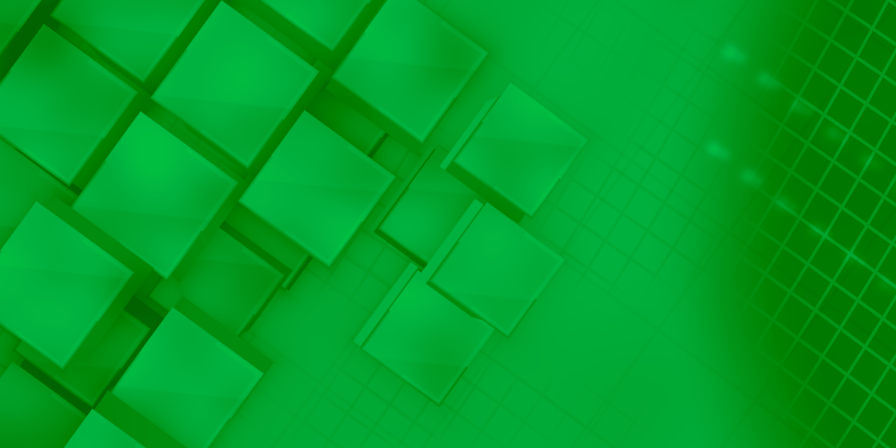
A WebGL 1 fragment shader for this background:

```glsl
precision highp float;
uniform vec2 u_resolution;

vec2 gradientAt(vec2 cell) {
  float h = fract(sin(dot(cell, vec2(127.1, 311.7))) * 4375.85);
  return vec2(cos(6.2832 * h), sin(6.2832 * h));
}

float gradientNoise(vec2 p) {
  vec2 i = floor(p), f = fract(p);
  vec2 w = f * f * (3.0 - 2.0 * f);
  float low = mix(dot(gradientAt(i), f),
                  dot(gradientAt(i + vec2(1, 0)), f - vec2(1, 0)), w.x);
  float high = mix(dot(gradientAt(i + vec2(0, 1)), f - vec2(0, 1)),
                   dot(gradientAt(i + 1.0), f - 1.0), w.x);
  return mix(low, high, w.y);
}

float boxDistance(vec2 p, float size) {
  vec2 d = abs(p) - size;
  return length(max(d, 0.0)) + min(max(d.x, d.y), 0.0);
}

float glow(vec2 p, vec2 center, float radius) {
  vec2 d = (p - center) / radius;
  return exp(-dot(d, d));
}

vec2 rotate(vec2 p, float angle) {
  float c = cos(angle), s = sin(angle);
  return vec2(c * p.x + s * p.y, c * p.y - s * p.x);
}

// Coverage of square grid lines of the given pitch and half width
float gridLines(vec2 p, float pitch, float width, float pixel) {
  vec2 d = (0.5 - abs(fract(p / pitch) - 0.5)) * pitch;
  return 1.0 - smoothstep(width - pixel, width + pixel, min(d.x, d.y));
}

// Four raised blocks along one column, their sides leaning to a vanishing point
float blockColumn(float tone, vec2 p, float column, vec4 rows, vec4 shifts,
                  float size, float base, float pixel) {
  for (int i = 0; i < 4; i++) {
    vec2 center = vec2(column + shifts[i], rows[i]);
    vec2 local = p - center;
    vec2 depth = 0.07 * (vec2(0.885, -0.03) - center);
    float along = clamp(dot(local, depth) / (dot(depth, depth) + 0.00001), 0.0, 1.0);
    float face = boxDistance(local, size);
    float solid = min(face, boxDistance(local - depth * along, size));

    // Contact shadow, then the side walls
    tone -= 0.07 * exp(-max(solid, 0.0) * 35.0) * (1.0 - 0.45 * smoothstep(0.9, 1.1, column + shifts[i]));
    float wall = base - 0.15 + 0.15 * smoothstep(0.0, 0.006, -local.x - size);
    tone = mix(wall, tone, smoothstep(-pixel, pixel, solid));

    // Face with a soft sheen, an angular reflection and a lit rim
    float sheen = 0.11 * gradientNoise(local * 6.0 + center * 9.0);
    float crease = dot(local, vec2(0.5, 0.86)) + 0.06 * sin(center.x * 19.0);
    float reflection = 0.022 * smoothstep(-0.004, 0.004, crease) * smoothstep(0.13, 0.0, crease);
    float rim = 0.03 * smoothstep(0.008, 0.0, abs(face + 0.008)) * step(0.0, local.x);
    float edge = 0.09 * smoothstep(-0.008, 0.0, face) * step(0.0, local.y);
    float surface = base + sheen - reflection + rim - edge - 0.12 * local.x;
    tone = mix(surface, tone, smoothstep(-pixel, pixel, face));
  }
  return tone;
}

void main() {
  float pixel = 1.0 / u_resolution.y;
  vec2 uv = gl_FragCoord.xy / u_resolution;
  vec2 p = vec2(2.0 * uv.x, 1.0 - uv.y);
  vec2 q = rotate(p, 0.63);

  // Backdrop falling into darkness on the right
  float haze = gradientNoise(p * 4.0);
  float bend = p.x - 0.4 * (p.y - 0.5) * (p.y - 0.5) + 0.05 * haze;
  float dark = smoothstep(1.45, 1.8, bend);
  float tone = 0.665 + 0.025 * glow(p, vec2(1.3, 0.3), 0.4) + 0.02 * haze - 0.19 * dark;

  // Bright mesh over the dark side, fainter lines toward the middle
  vec2 meshPoint = rotate(p, 0.54 + 0.05 * p.y);
  float mesh = gridLines(meshPoint, 0.068, 0.0035, pixel);
  tone += 0.12 * mesh * smoothstep(1.62, 1.88, bend);
  float patches = smoothstep(-0.1, 0.3, gradientNoise(p * 3.0 + 4.0));
  tone -= 0.025 * mesh * patches * (1.0 - smoothstep(1.5, 1.65, bend));
  tone -= 0.012 * gridLines(q, 0.27, 0.004, pixel);

  // Two diagonal strings of blurred lights
  for (int j = 0; j < 2; j++) {
    for (int i = 0; i < 6; i++) {
      vec2 start = mix(vec2(1.63, 0.117), vec2(1.594, 0.333), float(j));
      vec2 light = start + float(i) * vec2(0.076, 0.06);
      float pair = glow(p, light, 0.017) + 0.6 * glow(p, light + vec2(0.024, 0.012), 0.014);
      tone += (0.11 - 0.008 * float(i)) * pair;
    }
  }

  // Low blocks, then the raised ones
  tone = blockColumn(tone, q, 0.297, vec4(0.034, 0.365, -0.2, 0.75),
                     vec4(-0.337, 0.0, 0.8, 0.315), 0.115, 0.65, pixel);
  tone = blockColumn(tone, q, 0.76, vec4(-0.253, 0.039, 0.232, 0.505),
                     vec4(0.0, 0.026, 0.005, -0.166), 0.11, 0.635, pixel);
  tone = blockColumn(tone, q, 0.24, vec4(-0.46, -0.167, 0.115, 0.75),
                     vec4(0.0), 0.13, 0.69, pixel);
  tone = blockColumn(tone, q, 0.535, vec4(-0.477, -0.156, 0.151, 0.45),
                     vec4(0.0, 0.0, 0.0, -0.07), 0.135, 0.7, pixel);
  tone = blockColumn(tone, q, 0.825, vec4(-0.422, -0.076, 0.453, 0.742),
                     vec4(0.0, -0.005, 0.016, 0.005), 0.126, 0.7, pixel);
  tone = blockColumn(tone, q, 1.138, vec4(-1.1, -0.414, 0.047, -0.167),
                     vec4(0.0, 0.0, 0.08, 0.115), 0.109, 0.695, pixel);

  // Broad dim reflections
  tone -= 0.11 * glow(p, vec2(0.09, 0.1), 0.11) + 0.1 * glow(p, vec2(0.03, 0.97), 0.16);
  tone -= 0.06 * glow(p, vec2(0.76, 0.39), 0.08) + 0.07 * glow(p, vec2(1.02, 0.15), 0.08);
  tone -= 0.08 * glow(p, vec2(0.31, 0.66), 0.07) + 0.06 * glow(p, vec2(0.76, 0.24), 0.08);

  tone = clamp(tone, 0.39, 0.75);
  gl_FragColor = vec4(0.0, tone, clamp(1.35 * (tone - 0.51), 0.0, 0.25), 1.0);
}
```
